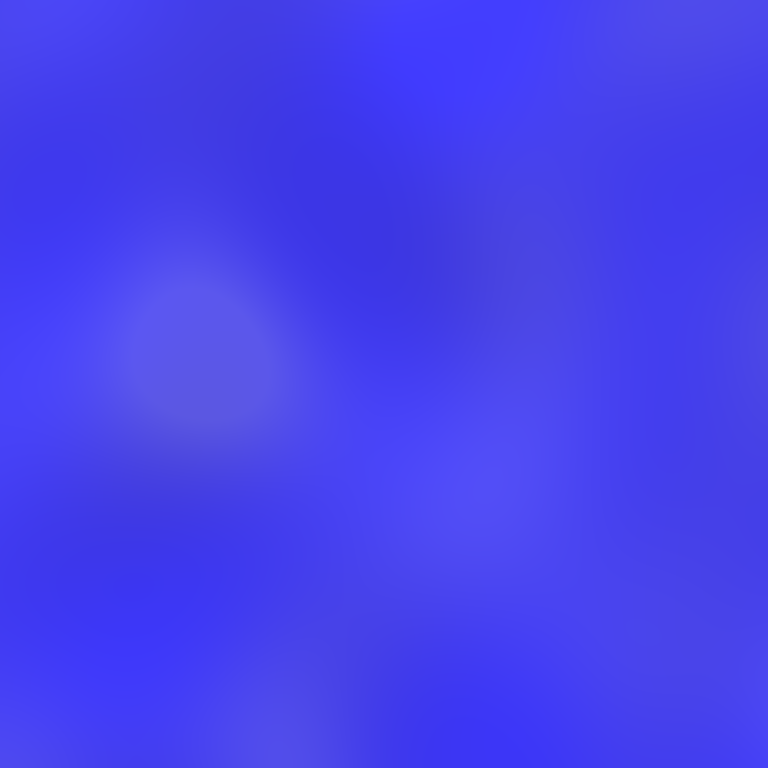
This texture is drawn by a three.js fragment shader. Its source:

```glsl
// Soft, cloudy blue-violet field with broad blurred patches.
// Two independent sums of plane waves in spread directions drive it:
// one shifts paleness (red and green), the other the strength of blue.
varying vec2 vUv;

const float TAU = 6.2831853;

// Smooth random field of about zero mean and unit deviation.
float layeredWaves(vec2 p, float seed) {
  float sum = 0.0;
  for (int i = 0; i < 10; i++) {
    float n = float(i);
    float angle = 2.39996 * n + seed;
    float cycles = 1.1 + 1.8 * fract(0.618 * n + 0.37 * seed);
    float phase = TAU * fract(sin(n * 12.99 + seed * 78.23) * 437.58);
    sum += sin(TAU * cycles * dot(p, vec2(cos(angle), sin(angle))) + phase);
  }
  return clamp(sum * 0.447, -2.4, 2.4);
}

void main() {
  // Gentle bend so that no straight wave fronts show.
  vec2 p = vUv + 0.03 * sin(TAU * vUv.yx * vec2(1.3, 1.1) + vec2(0.7, 2.9));

  float paleness = layeredWaves(p, 1.7);
  float blueness = layeredWaves(p, 4.3);

  // Pale patches reach a little further from the base than deep ones.
  float lift = 0.025 * paleness + 0.004 * (paleness * paleness - 1.0);
  vec3 baseBlue = vec3(0.276, 0.256, 0.932);
  vec3 color = baseBlue + vec3(lift, 1.08 * lift, 0.026 * blueness);

  gl_FragColor = vec4(clamp(color, 0.0, 1.0), 1.0);
}
```
